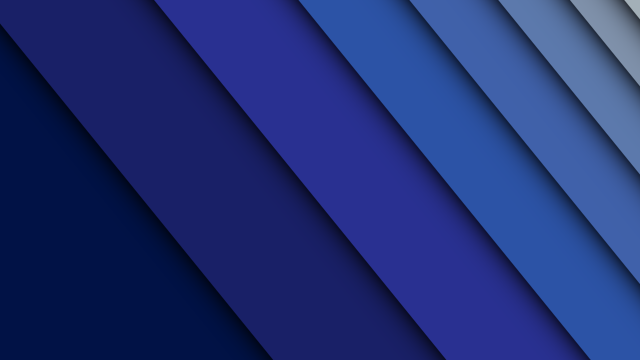
Write a Shadertoy shader that draws this background.

```glsl
// Overlapping diagonal paper bands, navy to pale grey-blue, each casting a soft shadow.

const int BANDS = 7;

// Where each band's left edge meets the top, in canvas heights
const float topEdge[BANDS] = float[](-0.053, 0.428, 0.829, 1.137, 1.384, 1.583, 1.734);

const vec3 bandColor[BANDS] = vec3[](
    vec3(0.098, 0.125, 0.405), vec3(0.160, 0.190, 0.570), vec3(0.172, 0.325, 0.650),
    vec3(0.250, 0.380, 0.665), vec3(0.360, 0.475, 0.675), vec3(0.500, 0.570, 0.670),
    vec3(0.640, 0.690, 0.720));

// Signed distance to a slanted edge, positive on its right
float edgeDistance(vec2 p, float top) {
    const float lean = 0.812;
    return (p.x - top - lean * (1.0 - p.y)) / sqrt(1.0 + lean * lean);
}

// Light left on the layer below, at distance d from the band above
float shadowLight(float d) {
    return 1.0 - 0.68 * exp(-28.0 * d - 150.0 * d * d);
}

void mainImage(out vec4 fragColor, in vec2 fragCoord) {
    vec2 p = fragCoord / iResolution.y;
    p.x *= 16.0 / 9.0 * iResolution.y / iResolution.x; // keep the layout across the width
    float pixel = 1.0 / iResolution.y;

    vec3 color = vec3(0.002, 0.070, 0.275);

    // Stack the bands from the lower left to the upper right
    for (int i = 0; i < BANDS; i++) {
        float d = edgeDistance(p, topEdge[i]);
        float coverage = smoothstep(-0.7 * pixel, 0.7 * pixel, d);
        vec3 shaded = color * shadowLight(max(-d, 0.0));
        color = mix(shaded, bandColor[i], coverage);
    }

    fragColor = vec4(color, 1.0);
}
```
